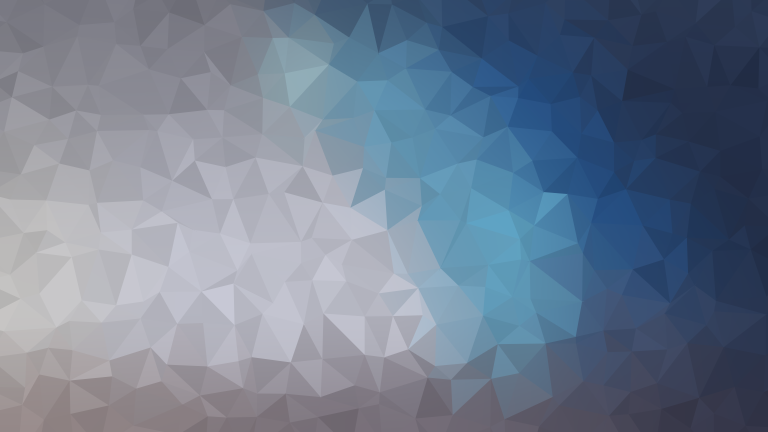
Reproduce this background procedurally as a WebGL 1 fragment shader.

```glsl
precision highp float;

uniform vec2 u_resolution;

const float ROWS = 14.0;
const float JITTER = 0.84;

// Sine-free hash: two values in 0..1
vec2 hash2(vec2 p) {
  vec3 h = fract(p.xyx * vec3(0.1031, 0.1030, 0.0973));
  h += dot(h, h.yzx + 33.33);
  return fract((h.xx + h.yz) * h.zy);
}

float cross2(vec2 a, vec2 b) {
  return a.x * b.y - a.y * b.x;
}

float glow(vec2 uv, vec2 center, vec2 radius) {
  vec2 d = (uv - center) / radius;
  return exp(-dot(d, d));
}

// Pale stone on the left, brightest just below the middle
vec3 stoneColor(vec2 uv) {
  vec3 pale = mix(vec3(0.75, 0.745, 0.74), vec3(0.735, 0.74, 0.785),
                  smoothstep(0.0, 0.25, uv.x));
  vec3 shade = vec3(0.44, 0.44, 0.48);
  vec3 color = mix(pale, shade, smoothstep(0.38, 1.08, uv.y));
  return mix(color, vec3(0.52, 0.52, 0.56), 0.4 * glow(uv, vec2(0.0, 0.8), vec2(0.2, 0.22)));
}

// Cyan through blue to navy, with s measured from the slanted boundary
vec3 waterColor(vec2 uv, float s) {
  vec3 color = mix(vec3(0.38, 0.58, 0.69), vec3(0.14, 0.31, 0.52), smoothstep(0.05, 0.27, s));
  color = mix(color, vec3(0.25, 0.31, 0.43),
              smoothstep(0.5, 0.2, uv.y) * smoothstep(0.08, 0.2, s));
  color = mix(color, vec3(0.14, 0.185, 0.285), smoothstep(0.2, 0.46, s));
  return mix(color, vec3(0.18, 0.235, 0.34), 0.75 * smoothstep(0.76, 1.04, uv.y));
}

vec3 backdrop(vec2 uv) {
  float boundary = 0.61 - 0.21 * smoothstep(0.2, 1.0, uv.y);
  float s = uv.x - boundary;
  vec3 color = mix(stoneColor(uv), waterColor(uv, s), smoothstep(-0.1, 0.05, s));

  // Teal and cyan highlights along the boundary
  color = mix(color, vec3(0.58, 0.70, 0.73), 0.75 * glow(uv, vec2(0.39, 0.82), vec2(0.05, 0.13)));
  color = mix(color, vec3(0.37, 0.65, 0.77), 0.75 * glow(uv, vec2(0.67, 0.46), vec2(0.06, 0.15)));

  // Warm to violet dusk at the bottom
  vec3 dusk = mix(vec3(0.57, 0.52, 0.52), vec3(0.45, 0.42, 0.46), smoothstep(0.0, 0.55, uv.x));
  dusk = mix(dusk, vec3(0.20, 0.205, 0.28), smoothstep(0.5, 1.0, uv.x));
  return mix(color, dusk, smoothstep(0.29, 0.0, uv.y));
}

vec2 gridVertex(vec2 id) {
  return id + 0.5 + JITTER * (hash2(id + 17.0) - 0.5);
}

// Signed distance to the line a-b, positive on its left
float edgeDistance(vec2 p, vec2 a, vec2 b) {
  return cross2(b - a, p - a) / max(length(b - a), 0.001);
}

float triangleCoverage(vec2 p, vec2 a, vec2 b, vec2 c, float pixel) {
  float winding = cross2(b - a, c - a) < 0.0 ? -1.0 : 1.0;
  float d = min(edgeDistance(p, a, b) * winding,
                min(edgeDistance(p, b, c) * winding, edgeDistance(p, c, a) * winding));
  return clamp(0.5 + d / pixel, 0.0, 1.0);
}

// Facet colour in rgb, premultiplied by the coverage in a
vec4 facet(vec2 p, vec2 a, vec2 b, vec2 c, vec2 scale, float pixel) {
  float coverage = triangleCoverage(p, a, b, c, pixel);
  if (coverage <= 0.0) return vec4(0.0);
  vec2 center = (a + b + c) / 3.0;
  vec2 drift = hash2(center * 37.0 + 5.0) - 0.5;
  vec2 tone = hash2(center * 53.0 + 91.0) - 0.5;
  vec3 color = backdrop((mix(center, p, 0.25) + 0.9 * drift) * scale);
  color *= 1.0 + 0.11 * tone.x;
  color += 0.018 * tone.y;
  return vec4(color, 1.0) * coverage;
}

// Splits a quad along its shorter diagonal that lies inside it
vec4 quadFacets(vec2 p, vec2 id, vec2 scale, float pixel) {
  vec2 a = gridVertex(id);
  vec2 b = gridVertex(id + vec2(1.0, 0.0));
  vec2 c = gridVertex(id + vec2(1.0, 1.0));
  vec2 d = gridVertex(id + vec2(0.0, 1.0));
  bool acInside = cross2(c - a, b - a) * cross2(c - a, d - a) < 0.0;
  bool bdInside = cross2(d - b, a - b) * cross2(d - b, c - b) < 0.0;
  if (acInside && (!bdInside || distance(a, c) < distance(b, d))) {
    return facet(p, a, b, c, scale, pixel) + facet(p, a, c, d, scale, pixel);
  }
  return facet(p, a, b, d, scale, pixel) + facet(p, b, c, d, scale, pixel);
}

void main() {
  float pixel = ROWS / u_resolution.y;
  vec2 p = gl_FragCoord.xy * pixel;
  vec2 scale = 1.0 / (u_resolution * pixel);
  vec2 cell = floor(p - 0.5);

  // Blend the facets of nearby cells by coverage
  vec4 sum = vec4(backdrop(p * scale), 1.0) * 0.001;
  for (int y = -1; y <= 1; y++) {
    for (int x = -1; x <= 1; x++) {
      sum += quadFacets(p, cell + vec2(float(x), float(y)), scale, pixel);
    }
  }
  gl_FragColor = vec4(sum.rgb / sum.a, 1.0);
}
```
